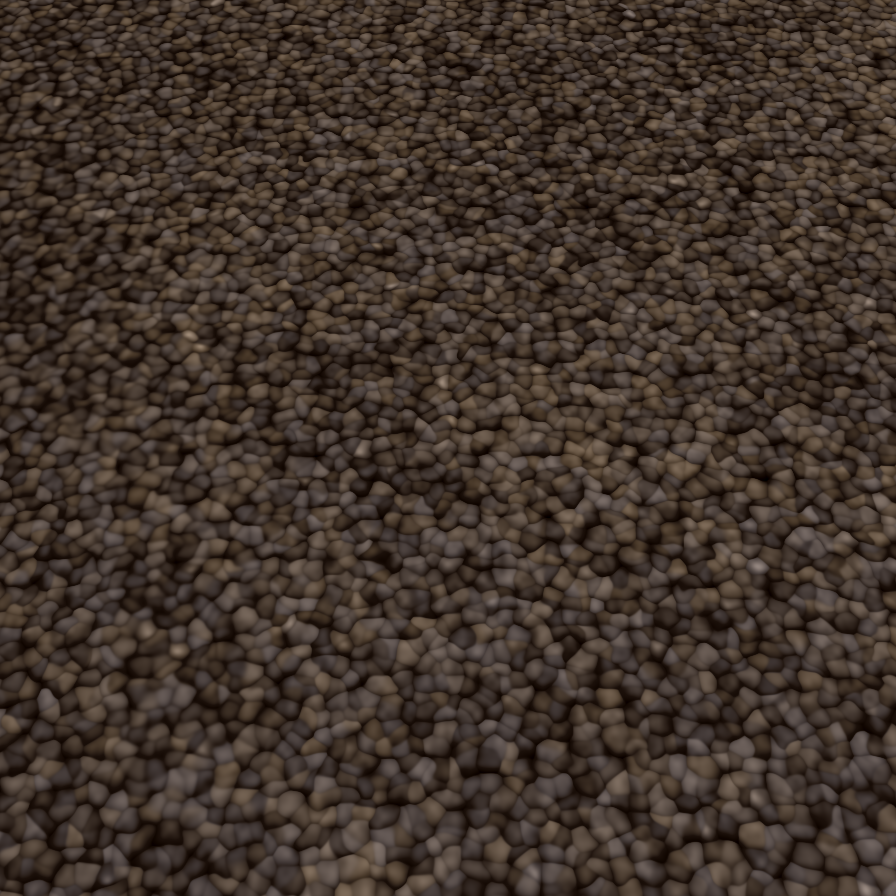
A Shadertoy shader for this texture:

```glsl
const vec3 SHADOW_BROWN = vec3(0.105, 0.062, 0.038);
const vec3 WORN_BEIGE = vec3(0.475, 0.412, 0.368);
const vec3 COOL_TINT = vec3(-0.014, 0.002, 0.028);
const vec3 WARM_TINT = vec3(0.014, 0.002, -0.028);
const float HORIZON = 2.33;      // height of the vanishing line
const float TUFT_WIDTH = 0.009;  // tuft width per unit below the horizon
const float ROW_DENSITY = 250.0; // depth rows of tufts
const float MEAN_LIGHT = 0.43;
const float TONE_RANGE = 0.56;   // yarn to yarn variation
const float DOME_DEPTH = 0.95;   // darkening towards tuft edges
const float TOP_LIGHT = 0.36;    // light falling from above
const float PATCH_RANGE = 0.26;  // broad light and dark areas
const float FIBRE_RANGE = 0.26;  // fine yarn grain
const float SPARKLE_SHARE = 0.012;

vec3 hash3(vec2 p) {
    vec3 q = fract(vec3(p.xyx) * vec3(0.1031, 0.1030, 0.0973));
    q += dot(q, q.yxz + 33.33);
    return fract((q.xxy + q.yzz) * q.zyx);
}

float noise(vec2 p) {
    vec2 i = floor(p);
    vec2 f = fract(p);
    f = f * f * (3.0 - 2.0 * f);
    float low = mix(hash3(i).x, hash3(i + vec2(1, 0)).x, f.x);
    float high = mix(hash3(i + vec2(0, 1)).x, hash3(i + vec2(1, 1)).x, f.x);
    return mix(low, high, f.y);
}

// Returns the light (x) and warmth (y) of softly blended domed tufts.
vec2 tufts(vec2 p, float sharpness) {
    vec2 cell = floor(p);
    vec2 sum = vec2(0.0);
    float total = 0.0;
    for (int j = -2; j <= 2; j++) {
        for (int i = -2; i <= 2; i++) {
            vec2 id = cell + vec2(i, j);
            vec3 place = hash3(id + 211.0);
            vec3 yarn = hash3(id + 517.0);
            vec2 offset = p - id - 0.5 - 0.9 * (place.xy - 0.5);
            float d2 = dot(offset, offset);
            float weight = exp(-sharpness * (d2 - 0.12 * place.z));
            float sparkle = step(1.0 - SPARKLE_SHARE, yarn.z) * exp(-9.0 * d2);
            float light = TONE_RANGE * (yarn.x - 0.5)
                        + DOME_DEPTH * (0.2 - d2)
                        + TOP_LIGHT * offset.y + 0.4 * sparkle;
            sum += weight * vec2(light, yarn.y);
            total += weight;
        }
    }
    return sum / total;
}

void mainImage(out vec4 fragColor, in vec2 fragCoord) {
    vec2 uv = fragCoord / iResolution.xy;

    // Floor plane in perspective, measured in tufts
    float depth = HORIZON - uv.y;
    vec2 plane = vec2((uv.x - 0.5) / (TUFT_WIDTH * depth), ROW_DENSITY / depth) + 300.0;
    vec2 warp = vec2(noise(plane * 1.1), noise(plane * 1.1 + 71.0)) - 0.5;
    vec2 p = plane + 0.55 * warp;

    // Hazy areas, mostly along the left
    float haze = smoothstep(0.45, 0.75, noise(uv * 5.0 + 13.0))
               * (1.0 - smoothstep(0.05, 0.5, uv.x));
    vec2 pile = tufts(p, mix(17.0, 5.0, haze));

    // Broad wear and fine fibres
    float wear = 0.6 * noise(uv * vec2(5.0, 7.0) + 4.0) + 0.4 * noise(plane * 0.22) - 0.5;
    float fibre = noise(plane * vec2(2.3, 2.0) + 37.0) - 0.5;
    float light = MEAN_LIGHT + pile.x + PATCH_RANGE * wear
                + FIBRE_RANGE * fibre * (1.0 - 0.7 * haze);
    light = max(light, 0.3 * light);

    // Yarn colour, warmer towards the far end
    float warmth = clamp(pile.y + 0.35 * (uv.y - 0.5) + 0.3 * wear, 0.0, 1.0);
    vec3 color = mix(SHADOW_BROWN, WORN_BEIGE, light);
    color += mix(COOL_TINT, WARM_TINT, warmth) * smoothstep(0.0, 0.5, light);
    fragColor = vec4(clamp(color, 0.0, 1.0), 1.0);
}
```
